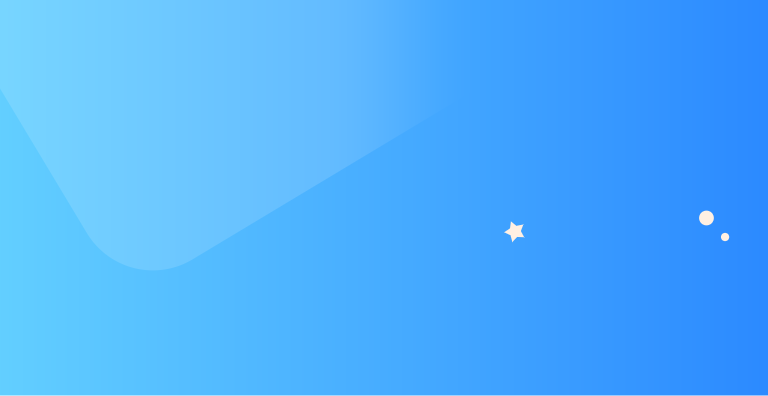
A Shadertoy shader for this background:

```glsl
// Blue gradient with a fading tilted rounded panel, a small star and two dots.

const float PI = 3.14159265;

// Coverage of a shape from its signed distance, one pixel wide
float fill(float d) {
    return clamp(0.5 - d * iResolution.y, 0.0, 1.0);
}

float circle(vec2 p, float radius) {
    return length(p) - radius;
}

// Square quadrant with one rounded corner pointing down
float roundedCorner(vec2 p, float tilt, float radius) {
    vec2 along = vec2(cos(tilt), sin(tilt));
    vec2 q = -vec2(dot(p, along), dot(p, vec2(-along.y, along.x)));
    return length(max(q, 0.0)) + min(max(q.x, q.y), 0.0) - radius;
}

// Five-pointed star: fold into half a point, then measure to its edge
float star(vec2 p, float radius, float turn) {
    float sector = 2.0 * PI / 5.0;
    float a = mod(atan(p.y, p.x) - turn + 0.5 * sector, sector) - 0.5 * sector;
    vec2 q = length(p) * vec2(cos(a), abs(sin(a)));
    vec2 tip = vec2(radius, 0.0);
    vec2 edge = 0.54 * radius * vec2(cos(PI / 5.0), sin(PI / 5.0)) - tip;
    return dot(q - tip, normalize(vec2(edge.y, -edge.x)));
}

void mainImage(out vec4 fragColor, in vec2 fragCoord) {
    vec2 p = fragCoord / iResolution.y;
    float across = fragCoord.x / iResolution.x;

    // Horizontal sky gradient
    vec3 color = mix(vec3(0.385, 0.81, 1.0), vec3(0.17, 0.54, 1.0), across);

    // Translucent panel, fading out to the right
    float panel = fill(roundedCorner(p - vec2(0.386, 0.5116), 0.541, 0.1944));
    float fade = 1.0 - smoothstep(0.82, 1.2, p.x);
    color = mix(color, vec3(1.0), 0.135 * panel * fade);

    // Cream star and dots
    float marks = star(p - vec2(1.3005, 0.4154), 0.0275, PI + 0.07);
    marks = min(marks, circle(p - vec2(1.784, 0.4495), 0.0186));
    marks = min(marks, circle(p - vec2(1.831, 0.4015), 0.0104));
    color = mix(color, vec3(1.0, 0.94, 0.89), fill(marks));

    // Thin pale rim along the bottom
    color = mix(color, vec3(1.0), 0.5 * fill(p.y - 0.0025));

    fragColor = vec4(color, 1.0);
}
```
